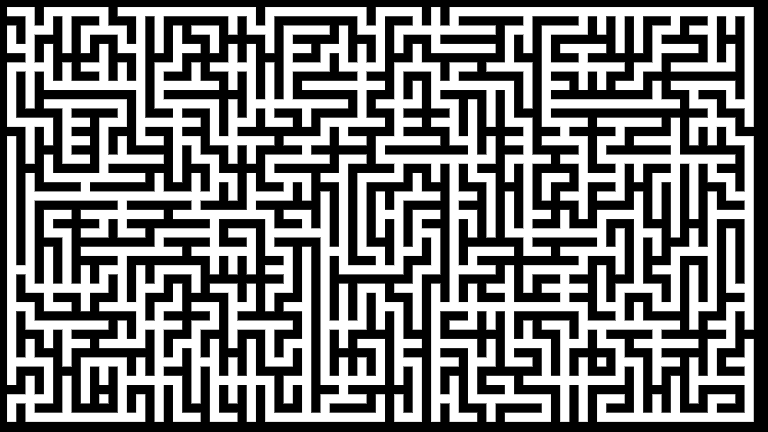
A WebGL 1 fragment shader for this pattern:

```glsl
precision highp float;
// Draws a rectangular maze of white corridors between black walls.

uniform vec2 u_resolution;

float hash(vec2 p, float seed) {
    vec3 q = fract(p.xyx * vec3(0.1031, 0.1030, 0.0973) + seed * 0.1371);
    q += dot(q, q.yzx + 33.33);
    return fract((q.x + q.y) * q.z);
}

vec2 compass(float h) {
    vec2 axis = fract(h * 2.0) < 0.5 ? vec2(1.0, 0.0) : vec2(0.0, 1.0);
    return h < 0.5 ? axis : -axis;
}

// Every pillar grows one wall; some follow their block, giving longer runs.
vec2 firstChoice(vec2 pillar) {
    vec2 block = floor((pillar + 1.0) / 3.0);
    return hash(pillar, 1.0) < 0.36 ? compass(hash(block, 7.0))
                                    : compass(hash(pillar, 2.0));
}

vec2 turn(vec2 dir, vec2 pillar) {
    return vec2(-dir.y, dir.x) * (hash(pillar, 5.0) < 0.5 ? 1.0 : -1.0);
}

// Opens closed wall loops: the lowest ranked pillar of each loop turns aside.
vec2 secondChoice(vec2 pillar) {
    vec2 dir = firstChoice(pillar);
    vec2 walker = pillar + dir;
    float rank = hash(pillar, 3.0);
    for (int i = 0; i < 8; i++) {
        if (distance(walker, pillar) < 0.5) return turn(dir, pillar);
        if (hash(walker, 3.0) < rank) break;
        walker += firstChoice(walker);
    }
    return dir;
}

// A second pass opens the loops left by the first.
vec2 wallDirection(vec2 pillar) {
    vec2 dir = secondChoice(pillar);
    vec2 walker = pillar + dir;
    float rank = hash(pillar, 4.0);
    for (int i = 0; i < 8; i++) {
        if (distance(walker, pillar) < 0.5) return turn(dir, pillar);
        if (hash(walker, 4.0) < rank) break;
        walker += secondChoice(walker);
    }
    return dir;
}

float boxDistance(vec2 p, vec2 halfSize) {
    vec2 d = abs(p) - halfSize;
    return max(d.x, d.y);
}

void main() {
    // Grid measured in wall widths from the top left corridor corner.
    float wallWidth = 0.02134;
    vec2 fromTop = vec2(gl_FragCoord.x, u_resolution.y - gl_FragCoord.y);
    vec2 grid = (fromTop / u_resolution.y - 0.0163) / wallWidth;

    // Outer frame around 41 by 23 corridor cells.
    vec2 mazeHalf = vec2(40.5, 22.5);
    float open = -boxDistance(grid - mazeHalf, mazeHalf);

    // Walls of the four surrounding pillars.
    vec2 base = floor((grid - 1.5) / 2.0);
    for (int j = 0; j < 2; j++) {
        for (int i = 0; i < 2; i++) {
            vec2 pillar = base + vec2(float(i), float(j));
            bool inside = all(greaterThan(pillar, vec2(-0.5)))
                       && all(lessThan(pillar, vec2(39.5, 21.5)));
            if (inside) {
                vec2 dir = wallDirection(pillar);
                vec2 middle = pillar * 2.0 + 1.5 + dir;
                open = min(open, boxDistance(grid - middle, 0.5 + abs(dir)));
            }
        }
    }

    // One pixel of edge smoothing.
    float white = clamp(0.5 + open * wallWidth * u_resolution.y, 0.0, 1.0);
    gl_FragColor = vec4(vec3(white), 1.0);
}
```
